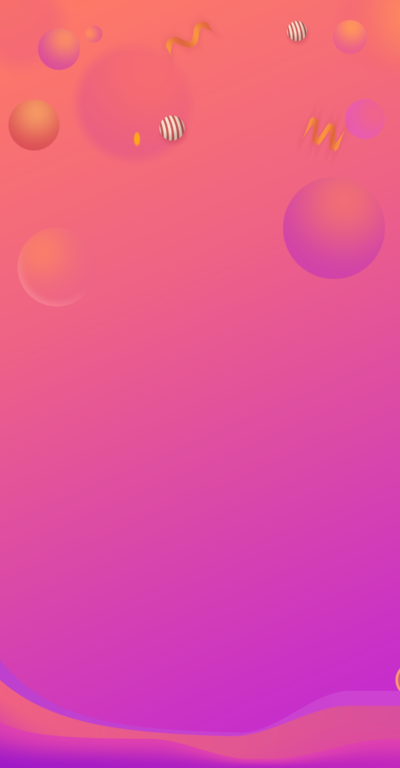
This background is drawn by a Shadertoy shader. Its source:

```glsl
// Canvas height in scene units; y runs downwards from the top edge.
const float HEIGHT = 7.68;
const int BALLS = 12;

float cover(float dist, float soft) {
    return 1.0 - smoothstep(-soft, soft, dist);
}

vec3 backdrop(vec2 p) {
    const vec3 coral = vec3(1.0, 0.485, 0.39);
    const vec3 rose = vec3(0.935, 0.388, 0.52);
    const vec3 violet = vec3(0.775, 0.175, 0.80);
    float t = clamp(dot(p, vec2(0.40, 0.92)) / 7.85, 0.0, 1.0);
    return t < 0.4 ? mix(coral, rose, t / 0.4) : mix(rose, violet, (t - 0.4) / 0.6);
}

// Shaded disc: geometry holds centre, radius and edge softness.
vec3 ball(vec3 base, vec2 p, vec4 geometry, vec2 light, vec4 lit, vec4 shade, float px) {
    vec2 q = (p - geometry.xy) / geometry.z;
    vec4 tone = mix(lit, shade, smoothstep(0.0, 1.6, length(q - light)));
    float mask = cover((length(q) - 1.0) * geometry.z, geometry.w + px);
    return mix(base, tone.rgb, mask * tone.a);
}

vec3 balls(vec3 col, vec2 p, float px) {
    vec4 geometry[BALLS] = vec4[](
        vec4(1.34, 1.03, 0.57, 0.07), vec4(0.20, 0.24, 0.42, 0.13),
        vec4(3.95, 0.20, 0.53, 0.10), vec4(0.59, 0.49, 0.21, 0.0),
        vec4(0.94, 0.34, 0.085, 0.0), vec4(0.34, 1.25, 0.255, 0.0),
        vec4(3.50, 0.37, 0.17, 0.0), vec4(3.65, 1.19, 0.20, 0.0),
        vec4(3.34, 2.28, 0.51, 0.0), vec4(0.57, 2.67, 0.395, 0.0),
        vec4(4.13, 6.80, 0.175, 0.0), vec4(4.13, 6.80, 0.15, 0.0));
    vec2 light[BALLS] = vec2[](
        vec2(0.3, -0.5), vec2(-0.4, -0.5), vec2(0.4, -0.1), vec2(0.3, -0.5),
        vec2(-0.6, -0.1), vec2(0.1, -0.5), vec2(0.1, -0.6), vec2(0.5, -0.3),
        vec2(0.2, -0.55), vec2(-0.4, -0.4), vec2(-0.5, 0.0), vec2(-0.5, 0.0));
    vec4 lit[BALLS] = vec4[](
        vec4(0.96, 0.40, 0.44, 0.55), vec4(0.95, 0.40, 0.45, 0.6),
        vec4(1.0, 0.55, 0.36, 0.9), vec4(0.98, 0.54, 0.40, 1.0),
        vec4(1.0, 0.54, 0.38, 1.0), vec4(0.96, 0.59, 0.39, 1.0),
        vec4(1.0, 0.58, 0.36, 1.0), vec4(0.94, 0.39, 0.54, 1.0),
        vec4(0.94, 0.43, 0.46, 1.0), vec4(0.98, 0.50, 0.41, 0.9),
        vec4(0.98, 0.65, 0.48, 1.0), vec4(0.88, 0.36, 0.45, 1.0));
    vec4 shade[BALLS] = vec4[](
        vec4(0.90, 0.35, 0.52, 0.7), vec4(0.93, 0.36, 0.50, 0.5),
        vec4(0.95, 0.39, 0.46, 0.55), vec4(0.86, 0.31, 0.60, 1.0),
        vec4(0.91, 0.38, 0.52, 1.0), vec4(0.86, 0.31, 0.34, 1.0),
        vec4(0.92, 0.37, 0.55, 1.0), vec4(0.91, 0.36, 0.69, 1.0),
        vec4(0.82, 0.26, 0.66, 1.0), vec4(0.92, 0.39, 0.53, 0.35),
        vec4(0.95, 0.50, 0.45, 1.0), vec4(0.82, 0.26, 0.60, 1.0));
    for (int i = 0; i < BALLS; i++)
        col = ball(col, p, geometry[i], light[i], lit[i], shade[i], px);
    return col;
}

// Light crescent along the lower left of a translucent ball.
vec3 rimGlow(vec3 base, vec2 p, vec2 centre, float radius) {
    vec2 q = (p - centre) / radius;
    float rim = smoothstep(0.75, 1.0, length(q)) * cover(length(q) - 1.0, 0.02);
    float side = smoothstep(-0.2, 1.0, dot(q, vec2(-0.6, 0.8)));
    return mix(base, vec3(0.98, 0.56, 0.60), 0.55 * rim * side);
}

// Small striped ball with a drop shadow.
vec3 candy(vec3 base, vec2 p, vec2 centre, float radius, float px) {
    vec2 q = (p - centre) / radius;
    float shadow = cover(length(q - vec2(0.1, 0.25)) - 1.0, 0.4);
    vec3 col = mix(base, vec3(0.72, 0.22, 0.32), 0.4 * shadow);
    float across = q.x - 0.22 * q.y + 0.15 * q.y * q.y;
    float stripe = cover(abs(fract(across * 2.4) - 0.5) - 0.28, 2.4 * px / radius);
    vec3 tone = mix(vec3(0.79, 0.36, 0.34), vec3(1.0, 0.88, 0.82), stripe);
    tone *= 1.0 - 0.18 * smoothstep(0.4, 1.3, length(q + 0.3));
    return mix(col, tone, cover((length(q) - 1.0) * radius, px));
}

// Curled strip following a sine between two ends.
vec3 ribbon(vec3 base, vec2 p, vec2 a, vec2 b, float turns, float amp, float px) {
    vec2 axis = normalize(b - a);
    float along = dot(p - a, axis) / distance(a, b);
    float side = dot(p - a, vec2(-axis.y, axis.x));
    float phase = 6.2832 * turns * along;
    float slope = amp * 6.2832 * turns / distance(a, b) * cos(phase);
    float dist = abs(side + amp * sin(phase)) / sqrt(1.0 + slope * slope) - 0.03;
    dist = max(dist, (abs(along - 0.5) - 0.5) * distance(a, b));
    vec3 tone = mix(vec3(0.88, 0.40, 0.25), vec3(0.98, 0.58, 0.25), 0.5 + 0.5 * cos(phase));
    vec3 col = mix(base, vec3(0.80, 0.28, 0.35), 0.25 * cover(dist - 0.02, 0.07));
    return mix(col, tone, cover(dist, px));
}

// Crest height: a decaying left bank, then a smooth step of given size.
float crest(float x, float level, float bank, float decay, float lift, vec2 span) {
    return level - bank * exp(-decay * x) - lift * smoothstep(span.x, span.y, x);
}

vec3 waves(vec3 col, vec2 p, float px) {
    float back = crest(p.x, 7.34, 0.74, 1.65, 0.43, vec2(2.4, 3.5));
    float middle = crest(p.x, 7.38, 0.58, 1.5, 0.32, vec2(2.3, 3.5));
    float front = crest(p.x, 7.39, 0.17, 3.0, -0.20, vec2(1.5, 2.5))
                - 0.20 * smoothstep(2.7, 3.9, p.x);
    float across = p.x / 4.0;
    vec3 purple = mix(vec3(0.74, 0.25, 0.81), vec3(0.81, 0.26, 0.82), across);
    vec3 coral = mix(vec3(0.94, 0.38, 0.51), vec3(0.85, 0.31, 0.61), across);
    coral = mix(coral, vec3(0.87, 0.29, 0.62), smoothstep(0.1, 0.5, p.y - middle));
    float depth = smoothstep(0.0, 1.0, (p.y - front) / (HEIGHT - front));
    vec3 deep = mix(vec3(0.62, 0.10, 0.78), vec3(0.76, 0.15, 0.74), across);
    vec3 magenta = mix(vec3(0.87, 0.25, 0.69), deep, depth);
    col = mix(col, purple, cover(back - p.y, px));
    col = mix(col, coral, cover(middle - p.y, px));
    return mix(col, magenta, cover(front - p.y, px));
}

void mainImage(out vec4 fragColor, in vec2 fragCoord) {
    float px = HEIGHT / iResolution.y;
    vec2 p = vec2(fragCoord.x, iResolution.y - fragCoord.y) * px;
    vec3 col = balls(backdrop(p), p, px);
    col = rimGlow(col, p, vec2(0.57, 2.67), 0.395);
    col = candy(col, p, vec2(1.72, 1.28), 0.125, px);
    col = candy(col, p, vec2(2.97, 0.31), 0.10, px);
    col = ribbon(col, p, vec2(1.68, 0.50), vec2(2.10, 0.27), 1.5, 0.06, px);
    col = ribbon(col, p, vec2(3.07, 1.28), vec2(3.41, 1.40), 2.0, 0.08, px);
    // Confetti fleck
    float fleck = (length((p - vec2(1.37, 1.39)) / vec2(0.03, 0.065)) - 1.0) * 0.03;
    col = mix(col, vec3(1.0, 0.65, 0.10), cover(fleck, px));
    fragColor = vec4(waves(col, p, px), 1.0);
}
```
